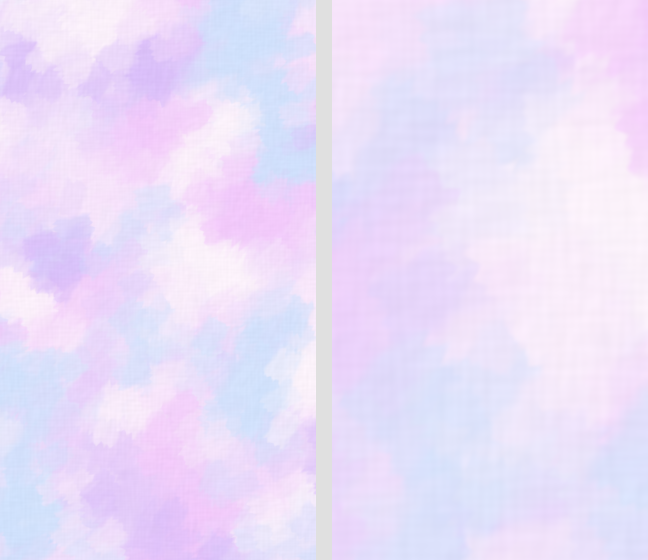
Left: the whole. Right: its middle third, enlarged.
This background is drawn by a Shadertoy shader. Its source:

```glsl
// Pastel cloud of soft, ragged brush dabs in pink, lavender and pale blue.

#define BLOB_FREQ 2.9      // colour patches per canvas width
#define DAB_LAYERS 5
#define DAB_SIZE 0.34      // largest dab, in canvas widths
#define DAB_SHRINK 0.72    // size ratio between layers
#define DAB_OPACITY 0.5
#define DAB_ANGLE 0.75     // mean stroke direction in radians
#define ANGLE_SPREAD 1.3
#define BRISTLE_FREQ 75.0  // bristles per canvas width
#define COLOUR_JITTER 0.12 // random shift of a dab's sampled colour
#define WEAVE 0.012        // canvas grain strength

const vec3 PINK     = vec3(0.95, 0.785, 0.98);
const vec3 BLUSH    = vec3(0.965, 0.90, 0.98);
const vec3 LAVENDER = vec3(0.85, 0.74, 0.975);
const vec3 SKY      = vec3(0.81, 0.88, 0.985);
const vec3 CREAM    = vec3(0.985, 0.95, 0.98);

vec2 hash2(vec2 p) {
    vec3 h = fract(p.xyx * vec3(0.1031, 0.1030, 0.0973));
    h += dot(h, h.yzx + 33.33);
    return fract((h.xx + h.yz) * h.zy);
}

vec2 gradientAt(vec2 cell) {
    float a = 6.2832 * hash2(cell + 71.0).x;
    return vec2(cos(a), sin(a));
}

// Gradient noise, roughly -0.7 to 0.7
float noise(vec2 p) {
    vec2 i = floor(p), f = p - i;
    vec2 u = f * f * f * (f * (f * 6.0 - 15.0) + 10.0);
    vec2 e = vec2(1.0, 0.0);
    float low = mix(dot(gradientAt(i), f),
                    dot(gradientAt(i + e), f - e), u.x);
    float high = mix(dot(gradientAt(i + e.yx), f - e.yx),
                     dot(gradientAt(i + 1.0), f - 1.0), u.x);
    return mix(low, high, u.y);
}

// Underlying colour patches
vec3 pastel(vec2 p) {
    p *= BLOB_FREQ * vec2(0.9, 1.1);
    vec3 c = mix(PINK, BLUSH, smoothstep(-0.25, 0.2, noise(p + 3.7)));
    c = mix(c, LAVENDER, smoothstep(0.0, 0.26, noise(p * 0.9 + 41.3)));
    c = mix(c, SKY, smoothstep(0.07, 0.31, noise(p + 87.1)));
    return mix(c, CREAM, smoothstep(0.06, 0.32, noise(p * 0.95 + 133.9)));
}

// Paints one layer of jittered dabs over the colour below
vec3 paintDabs(vec3 below, vec2 p, float size, float seed) {
    vec2 home = floor(p / size);
    for (int j = -1; j <= 1; j++)
    for (int i = -1; i <= 1; i++) {
        vec2 cell = home + vec2(i, j);
        vec2 place = hash2(cell + seed);
        vec2 style = hash2(cell + seed + 19.0);
        vec2 centre = (cell + 0.5 + 0.7 * (place - 0.5)) * size;

        // Stroke frame: x along the stroke, y across it
        float a = DAB_ANGLE + ANGLE_SPREAD * (style.x - 0.5);
        vec2 d = (p - centre) / size;
        vec2 q = vec2(dot(d, vec2(cos(a), sin(a))),
                      dot(d, vec2(-sin(a), cos(a))));
        if (abs(q.x) > 0.95 || abs(q.y) > 0.6) continue;

        // Ragged ends and soft sides
        float bristle = noise(vec2(q.y * size * BRISTLE_FREQ, q.x * 1.5)
                              + 50.0 * place);
        float wobble = noise(q * 3.0 + 30.0 * style);
        float reach = 0.68 + 0.2 * bristle + 0.12 * wobble;
        float ends = 1.0 - smoothstep(reach - 0.13, reach, abs(q.x));
        float sides = 1.0 - smoothstep(0.3, 0.5, abs(q.y) + 0.12 * wobble);
        float cover = DAB_OPACITY * (0.6 + 0.6 * style.y) * ends * sides;

        vec2 shift = COLOUR_JITTER * (hash2(cell + seed + 47.0) - 0.5);
        vec3 paint = pastel(centre + shift) + 0.02 * bristle;
        below = mix(below, paint, cover);
    }
    return below;
}

void mainImage(out vec4 fragColor, in vec2 fragCoord) {
    vec2 p = fragCoord / iResolution.x;
    vec3 col = pastel(p);

    // Large dabs first, small ones on top
    float size = DAB_SIZE;
    for (int k = 0; k < DAB_LAYERS; k++) {
        col = paintDabs(col, p + 2.0, size, 113.0 * float(k + 1));
        // Keep dab colours aligned with the base patches
        if (k == 0) col = mix(col, pastel(p + 2.0), 0.35);
        size *= DAB_SHRINK;
    }

    // Fine woven grain
    float weave = noise(p * vec2(130.0, 14.0)) + noise(p * vec2(14.0, 130.0));
    col += WEAVE * weave;

    fragColor = vec4(clamp(col, 0.0, 1.0), 1.0);
}
```
